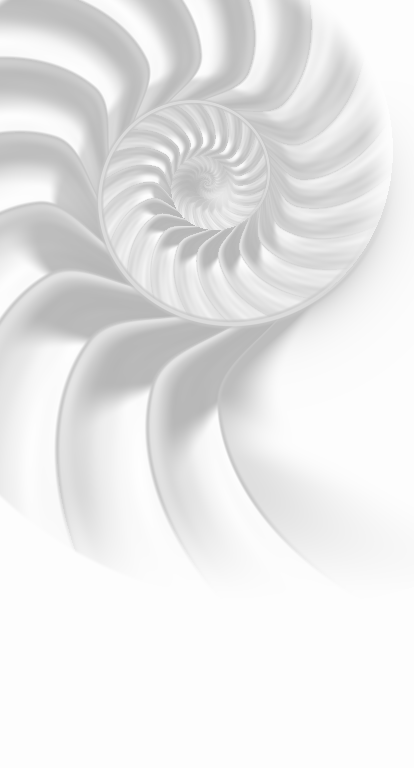
Write a Shadertoy shader that draws this background.

```glsl
// Pale grey cutaway of a chambered spiral shell, fading into a white ground.

const float TAU = 6.2831853;
const vec2  CENTER = vec2(0.2695, 0.7617);  // spiral pole, in canvas heights
const float START_RADIUS = 0.0794;          // wall radius at angle zero
const float GROWTH = 0.175;                 // log growth per radian
const float LAST_SEPTUM = 4.765;            // winding angle of the final partition
const float SEPTUM_STEP = 0.41;             // angle between partitions
const float WHITE = 0.992;
const float HOOD_TONE = 0.725;
const float LINE_TONE = 0.775;
const float RIM_TONE = 0.86;

// 1 below a, 0 above b
float fall(float a, float b, float x) { return 1.0 - smoothstep(a, b, x); }

// Angular bow of a partition between inner wall (f = 0) and outer wall (f = 1)
float septumBend(float f) {
    float d = f - 0.42;
    return d * d * (d < 0.0 ? 2.6 : 0.9);
}

// Chamber count from the last partition; closer near the mouth and the core
float chamberIndex(float x) {
    float crowding = 0.33 * (1.0 - exp(min(x, 0.0) / 0.25));
    return x / SEPTUM_STEP - crowding + min(x + 4.6, 0.0);
}

// Fine pearly streaks from layered sines
float streaks(float u, float f) {
    float sway = 0.8 * sin(f * 9.0 + u * 0.7);
    return 0.5 * sin(u * TAU + f * 4.0 + sway)
         + 0.3 * sin(u * 15.7 - f * 7.0 + sway)
         + 0.2 * sin(u * 29.0 + f * 13.0);
}

// Grey inside one chamber; c runs across it, f from inner to outer wall
float chamberTone(float c, float f, float u, float phi) {
    float under = smoothstep(0.45, 0.9, 0.5 + 0.5 * cos(phi - 4.5));
    float grain = streaks(u, f);
    float light = smoothstep(mix(0.35, -0.1, under), mix(0.8, 0.8, under), c);
    float tone = mix(mix(0.75, 0.82, under), 0.98, light);
    tone += 0.05 * fall(0.05, 0.2, c) + 0.015 * grain;

    // Shaded hood against the inner wall
    float edge = mix(0.22, 0.62 - 0.2 * c, under);
    float hood = fall(edge - 0.03, edge + mix(0.2, 0.03, c), f);
    hood *= smoothstep(0.05, 0.35, c) * mix(0.5, 1.0, under);
    tone = mix(tone, HOOD_TONE + 0.01 * grain, hood);

    // Smooth lip of the inner whorls
    float lip = smoothstep(0.5, 0.7, f) * fall(-0.5, 0.3, phi);
    tone = mix(tone, mix(0.82, 0.89, under) + 0.05 * grain, 0.75 * lip);

    // Softer partitions along the right flank
    float flank = smoothstep(-1.2, 0.0, phi) * fall(0.5, 1.5, phi);
    float flankTone = mix(0.80, 0.89, smoothstep(0.1, 0.7, f)) + 0.05 * grain;
    return mix(tone, flankTone, 0.65 * flank);
}

// Open last chamber: dark pocket, pale floor, and shadow along the wall
float apertureTone(float u, float f, float phi) {
    float pocket = 0.25 * fall(0.05, 0.7, u) * fall(0.35, 0.6, f);
    float floorStart = 0.4 + 0.25 * u;
    float sill = 0.12 * fall(0.0, 0.95, u) * smoothstep(floorStart, floorStart + 0.2, f);
    float shadow = 0.25 * exp(-11.0 * f) * fall(5.2, 6.9, phi);
    return WHITE - min(pocket + sill + shadow, 0.25);
}

void mainImage(out vec4 fragColor, in vec2 fragCoord) {
    vec2 p = fragCoord / iResolution.y;
    vec2 q = p - CENTER;
    float r = max(length(q), 0.001);

    // Spiral coordinates: winding angle and position between walls
    float theta = mod(atan(q.y, q.x), TAU);
    float k = (log(r / START_RADIUS) / GROWTH - theta) / TAU;
    float f = fract(k);
    float phi = theta + TAU * floor(k);
    float u = chamberIndex(phi - septumBend(f) - LAST_SEPTUM);
    float c = fract(u);
    bool isOpen = u > 0.0;
    float tone = isOpen ? apertureTone(u, f, phi) : chamberTone(c, f, u, phi);

    // Partition lines
    float septumDist = (0.5 - abs(c - 0.5)) * SEPTUM_STEP * r;
    float septum = fall(0.0, 0.0012 + 0.013 * r, septumDist);
    septum *= fall(0.4, 0.5, u) * fall(0.75, 1.2, f);
    septum *= mix(0.35, 0.9, smoothstep(0.5, 1.8, phi));
    tone = mix(tone, LINE_TONE, septum);

    // Spiral wall: dark seam with a pale rim
    float wallPhi = f < 0.5 ? phi : phi + TAU;
    float wallDist = min(f, 1.0 - f) * TAU * GROWTH * r;
    float wall = fall(5.2, 6.4, wallPhi) * smoothstep(-1.5, 0.3, wallPhi);
    float rimWidth = 0.001 + 0.014 * r;
    tone = mix(tone, LINE_TONE, 0.7 * wall * fall(rimWidth, 2.2 * rimWidth, wallDist));
    tone = mix(tone, RIM_TONE, wall * fall(0.4 * rimWidth, rimWidth, wallDist));

    // Outer silhouette: soft on the right, crisper at the lower left
    if (!isOpen && f > 0.5) {
        float softness = mix(0.04, 0.006, smoothstep(7.0, 9.5, wallPhi));
        float outside = fall(0.0, softness, wallDist) * smoothstep(5.4, 6.6, wallPhi);
        tone = mix(tone, WHITE, outside);
    }

    // Blurred swirl at the core, with a dark eye and a bright bead
    float swirl = sin(3.0 * theta - 6.0 * log(r));
    tone = mix(tone, 0.81 + 0.04 * swirl, 0.75 * fall(0.025, 0.055, r));
    vec2 eye = (q - vec2(-0.021, -0.003)) / 0.020;
    vec2 bead = (q - vec2(0.022, -0.022)) / 0.022;
    tone = mix(tone, 0.71, 0.85 * exp(-dot(eye, eye)));
    tone = mix(tone, 0.94, 0.75 * exp(-dot(bead, bead)));

    // Fade into the white ground below
    tone = mix(WHITE, tone, smoothstep(0.21, 0.37, p.y));
    fragColor = vec4(vec3(clamp(tone, 0.0, 1.0)), 1.0);
}
```
